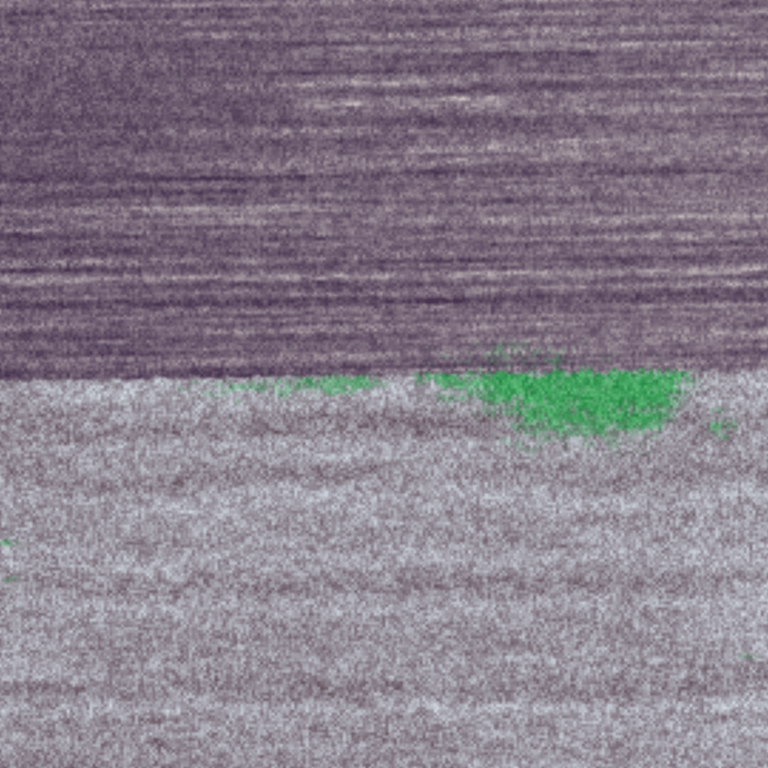
This texture is drawn by a three.js fragment shader. Its source:

```glsl
// Aerial view of two fields: dark ploughed furrows above, pale stubble below,
// with a ragged green patch along their shared edge. Built from stretched value
// noise for the rows, fine noise for the grain and soft bands for the main lines.

varying vec2 vUv;

const vec3 SOIL_DARK = vec3(0.325, 0.250, 0.350);
const vec3 SOIL_LIGHT = vec3(0.735, 0.695, 0.705);
const vec3 STUBBLE_DARK = vec3(0.450, 0.390, 0.435);
const vec3 STUBBLE_LIGHT = vec3(0.760, 0.780, 0.815);
const vec3 GREEN_DARK = vec3(0.110, 0.540, 0.250);
const vec3 GREEN_LIGHT = vec3(0.330, 0.730, 0.440);
const float FIELD_EDGE = 0.504;
const float FURROW_GAP = 0.021;
const float GRAIN_SCALE = 270.0;
const float SOIL_GRAIN = 0.42;
const float STUBBLE_GRAIN = 0.80;

float hash(vec2 p) {
  return fract(sin(dot(p, vec2(12.9898, 78.233))) * 43758.5453);
}

float noise(vec2 p) {
  vec2 i = floor(p), f = fract(p);
  f = f * f * (3.0 - 2.0 * f);
  return mix(mix(hash(i), hash(i + vec2(1.0, 0.0)), f.x),
             mix(hash(i + vec2(0.0, 1.0)), hash(i + 1.0), f.x), f.y);
}

// Noise centred on zero
float wobble(vec2 p) { return noise(p) - 0.5; }

float band(float v, float centre, float width) {
  float d = (v - centre) / width;
  return exp(-d * d);
}

float span(float x, float a, float b, float soft) {
  return smoothstep(a - soft, a + soft, x) * (1.0 - smoothstep(b - soft, b + soft, x));
}

float spot(vec2 p, vec2 centre, vec2 size) {
  vec2 d = (p - centre) / size;
  return exp(-dot(d, d));
}

// Lightness of the ploughed soil, in row coordinates
float soilTone(vec2 p, float grain) {
  float rows = wobble(vec2(p.x * 3.0, p.y * 110.0)) * 0.30
             + wobble(vec2(p.x * 7.0 + 7.0, p.y * 190.0)) * 0.26
             + wobble(vec2(p.x * 45.0, p.y * 170.0)) * 0.20;
  rows += 0.06 * sin(6.28318 * p.y / FURROW_GAP + 2.0 * wobble(p * vec2(3.0, 20.0)));
  float smoothArea = spot(p, vec2(0.05, 0.87), vec2(0.36, 0.085));
  float tone = 0.29 + 0.11 * smoothstep(0.1, 0.9, p.x) + rows * (1.0 - 0.7 * smoothArea);
  tone += 0.05 * smoothstep(0.94, 1.0, p.y) - 0.07 * smoothArea;

  // Bright furrow crests, broken into clods
  float broken = 0.25 + 1.4 * noise(p * vec2(50.0, 190.0));
  float crest = 0.30 * band(p.y, 0.632, 0.006);
  crest += 0.34 * band(p.y, 0.859, 0.006) * span(p.x, 0.39, 0.66, 0.02);
  crest += 0.26 * band(p.y, 0.885, 0.006) * span(p.x, 0.38, 0.60, 0.04);
  crest += 0.22 * band(p.y, 0.723, 0.006) * span(p.x, -0.1, 0.45, 0.1);
  crest += 0.20 * band(p.y, 0.707, 0.005) + 0.14 * band(p.y, 0.794, 0.005);
  crest += 0.22 * band(p.y, 0.931, 0.006) * span(p.x, 0.45, 0.9, 0.08);
  tone += crest * broken;

  // Deep furrows
  tone -= 0.15 * band(p.y, 0.764, 0.005) + 0.15 * band(p.y, 0.598, 0.006);
  tone -= 0.10 * band(p.y, 0.652, 0.007) + 0.13 * band(p.y, 0.511, 0.007);
  return tone + grain * (SOIL_GRAIN + 1.1 * max(rows + 0.3 * crest, 0.0));
}

// Lightness of the stubble, in row coordinates
float stubbleTone(vec2 p, float grain) {
  float upper = smoothstep(0.32, 0.40, p.y);
  float tone = 0.49 + (0.16 + 0.14 * upper) * wobble(p * vec2(5.0, 60.0))
             + 0.20 * wobble(vec2(p.x * 14.0 + 5.0, p.y * 120.0))
             + 0.20 * wobble(p * vec2(60.0, 130.0)) + 0.08 * wobble(p * vec2(7.0, 13.0));
  float v = p.y + 0.014 * wobble(p * vec2(22.0, 8.0)) + 0.012 * wobble(p * vec2(70.0, 30.0));
  tone += 0.17 * band(v, 0.347, 0.014) + 0.11 * band(v, 0.265, 0.014);
  tone += 0.10 * band(v, 0.207, 0.012) + 0.18 * band(v, 0.073, 0.009);
  tone += 0.16 * band(v, 0.490, 0.012);
  tone -= 0.16 * band(v, 0.380, 0.016) + 0.12 * band(v, 0.238, 0.013);
  tone -= 0.15 * band(v, 0.099, 0.014) + 0.07 * band(v, 0.430, 0.020);
  tone += 0.07 * smoothstep(0.5, 1.0, p.x) * (1.0 - smoothstep(0.3, 0.45, p.y));
  return tone + grain * STUBBLE_GRAIN;
}

// Cover of green growth along the edge and in stray tufts
float greenCover(vec2 p) {
  float ragged = wobble(p * vec2(55.0, 110.0)) + wobble(p * vec2(190.0, 150.0));
  float below = FIELD_EDGE - p.y + 0.006 * ragged;
  float depth = 0.025 * smoothstep(0.53, 0.58, p.x) + 0.058 * smoothstep(0.60, 0.72, p.x);
  depth *= 1.0 - 0.75 * smoothstep(0.84, 0.92, p.x);
  float patchArea = smoothstep(-0.020, 0.045, depth - below + 0.030 * ragged);
  patchArea *= smoothstep(-0.006, 0.004, below) * span(p.x + 0.04 * ragged, 0.555, 0.90, 0.028);
  patchArea *= 0.92 + 0.3 * min(ragged, 0.0);

  float tufts = 0.70 * spot(p, vec2(0.45, 0.495), vec2(0.050, 0.012));
  tufts += 0.55 * spot(p, vec2(0.33, 0.489), vec2(0.14, 0.016));
  tufts += 0.70 * spot(p, vec2(0.94, 0.437), vec2(0.024, 0.020));
  tufts += 0.50 * spot(p, vec2(0.68, 0.526), vec2(0.13, 0.022));
  tufts += 0.45 * spot(p, vec2(0.70, 0.415), vec2(0.09, 0.016));
  tufts += 0.60 * (spot(p, vec2(0.01, 0.293), vec2(0.025, 0.007)) + spot(p, vec2(0.01, 0.245), vec2(0.015, 0.006)));
  tufts += 0.70 * spot(p, vec2(0.975, 0.141), vec2(0.014, 0.006));
  return max(patchArea, 0.72 * smoothstep(0.22, 1.05, tufts + 0.40 * ragged));
}

void main() {
  // Rows climb slightly to the right, more so in the ploughed field
  float tilt = 0.006 + 0.008 * smoothstep(0.3, 0.5, vUv.y);
  vec2 p = vec2(vUv.x, vUv.y - tilt * vUv.x);
  float grain = 0.65 * wobble(vUv * GRAIN_SCALE) + 0.55 * wobble(vUv * GRAIN_SCALE * vec2(0.75, 0.5) + 31.0);
  vec3 soil = mix(SOIL_DARK, SOIL_LIGHT, clamp(soilTone(p, grain), -0.1, 1.2));
  vec3 stubble = mix(STUBBLE_DARK, STUBBLE_LIGHT, clamp(stubbleTone(p, grain), -0.15, 1.3));
  float edge = p.y + 0.007 * wobble(vUv * vec2(110.0, 60.0));
  vec3 color = mix(stubble, soil, smoothstep(FIELD_EDGE - 0.004, FIELD_EDGE + 0.004, edge));
  vec3 green = mix(GREEN_DARK, GREEN_LIGHT, clamp(0.5 + grain, 0.0, 1.0));
  gl_FragColor = vec4(mix(color, green, clamp(greenCover(p), 0.0, 1.0)), 1.0);
}
```
